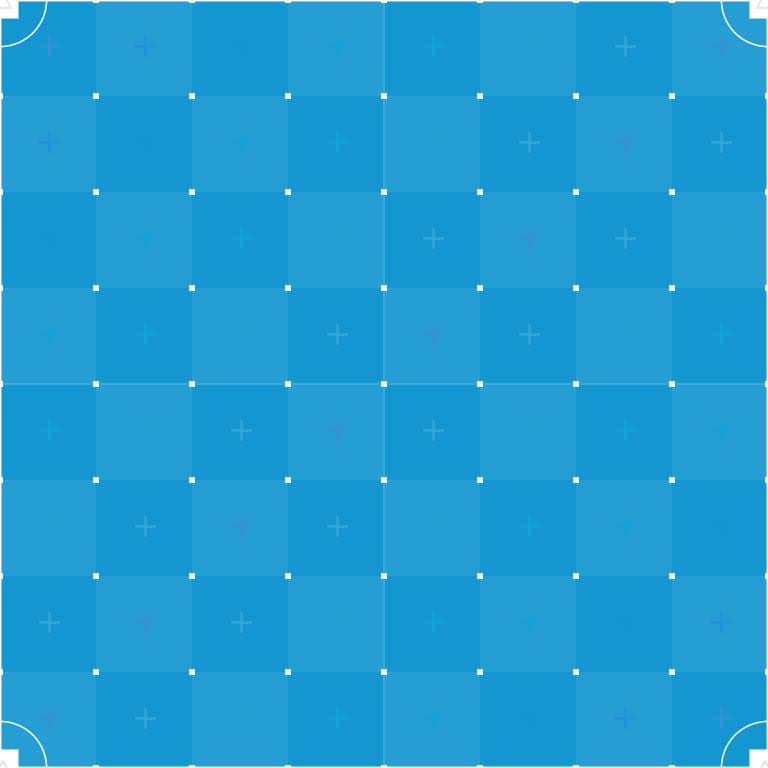
This pattern is drawn by a Shadertoy shader. Its source:

```glsl
const float CELLS = 8.0;
const vec3 DARK_BLUE = vec3(0.08, 0.59, 0.82);
const vec3 LIGHT_BLUE = vec3(0.15, 0.62, 0.83);
const vec3 SEAM_BLUE = vec3(0.23, 0.66, 0.85);
const vec3 PALE_GREY = vec3(0.82);

// Tints of the plus marks, ordered by distance from the main diagonal
const vec3 PLUS_TINTS[8] = vec3[8](
    vec3(0.23, 0.56, 0.82), vec3(0.22, 0.64, 0.82),
    vec3(0.13, 0.63, 0.81), vec3(0.03, 0.65, 0.85),
    vec3(0.05, 0.65, 0.85), vec3(0.06, 0.59, 0.84),
    vec3(0.14, 0.56, 0.86), vec3(0.22, 0.56, 0.84));

float coverage(float dist, float pixel) {
    return clamp(0.5 - dist / pixel, 0.0, 1.0);
}

float boxDistance(vec2 p, vec2 halfSize) {
    vec2 d = abs(p) - halfSize;
    return length(max(d, 0.0)) + min(max(d.x, d.y), 0.0);
}

float plusDistance(vec2 p, float arm, float halfWidth) {
    return min(boxDistance(p, vec2(arm, halfWidth)),
               boxDistance(p, vec2(halfWidth, arm)));
}

// Upright triangle with its base on y = 0
float triangleDistance(vec2 p, float halfBase, float height) {
    vec2 slope = normalize(vec2(height, halfBase));
    return max(-p.y, dot(vec2(abs(p.x) - halfBase, p.y), slope));
}

// Checkered cells with a tinted plus in each
vec3 checkerCells(vec2 p, float pixel) {
    vec2 cell = clamp(floor(p), 0.0, CELLS - 1.0);
    vec2 local = p - cell;

    // Blend both tones across the cell borders
    vec2 edge = abs(fract(p + 0.5) - 0.5);
    vec2 side = clamp(edge / pixel + 0.5, 0.0, 1.0) * 2.0 - 1.0;
    float parity = 1.0 - 2.0 * mod(cell.x + cell.y, 2.0);
    vec3 color = mix(DARK_BLUE, LIGHT_BLUE, 0.5 + 0.5 * parity * side.x * side.y);

    int diagonal = int(abs(cell.x - cell.y) + 0.5);
    float plus = plusDistance(local - 0.516, 0.11, 0.0145);
    return mix(color, PLUS_TINTS[diagonal], coverage(plus, pixel));
}

// White corner notch, quarter ring and clipped triangle outline
vec3 cornerOrnament(vec3 color, vec2 p, float pixel) {
    vec2 corner = min(p, CELLS - p);
    float ring = abs(length(corner) - 0.485) - 0.008;
    float notch = max(corner.x, corner.y) - 0.193;
    color = mix(color, vec3(1.0), coverage(min(ring, notch), pixel));

    float wrappedY = p.y - CELLS * step(CELLS * 0.5, p.y);
    vec2 local = vec2(corner.x - 0.03, wrappedY + 0.083);
    float outline = abs(triangleDistance(local, 0.085, 0.155)) - 0.005;
    return mix(color, PALE_GREY, coverage(max(outline, notch), pixel));
}

void mainImage(out vec4 fragColor, in vec2 fragCoord) {
    vec2 p = fragCoord / iResolution.xy * CELLS;
    float pixel = CELLS / min(iResolution.x, iResolution.y);
    vec3 color = checkerCells(p, pixel);

    // Pale seams through the centre
    vec2 fromCentre = abs(p - CELLS * 0.5);
    float seam = min(fromCentre.x, fromCentre.y) - 0.0115;
    color = mix(color, SEAM_BLUE, coverage(seam, pixel));

    // Square studs on the lattice and a thin outer frame
    vec2 lattice = fract(p + 0.5) - 0.5;
    float stud = boxDistance(lattice, vec2(0.031));
    vec2 margin = min(p, CELLS - p);
    float frame = min(margin.x, margin.y) - 0.015;
    color = mix(color, vec3(1.0), coverage(min(stud, frame), pixel));

    color = cornerOrnament(color, p, pixel);
    fragColor = vec4(color, 1.0);
}
```
